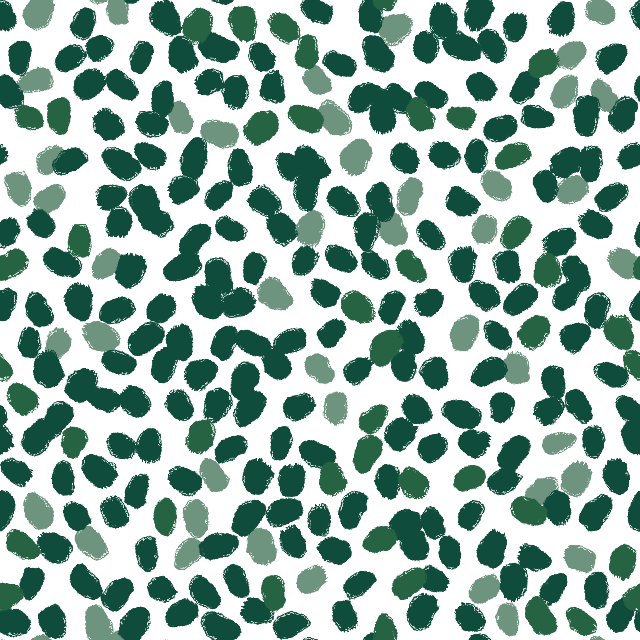
Write a Shadertoy shader that draws this pattern.

```glsl
// Scattered brush-dabbed ovals in three greens on white, tiling seamlessly.
// A jittered, staggered lattice places one dab per cell; each dab is a bent
// superellipse with a rough rim, dry streaks at one end and thin scratches.

const vec2 GRID = vec2(16.0, 18.0);   // columns and rows; the row count is even

vec4 hash4(vec2 p) {
    vec4 h = fract(p.xyxy * vec4(0.1031, 0.1030, 0.0973, 0.1099));
    h += dot(h, h.wzxy + 33.33);
    return fract((h.xxyz + h.yzzw) * h.zywx);
}

float valueNoise(vec2 p) {
    vec2 i = floor(p), f = fract(p);
    f = f * f * (3.0 - 2.0 * f);
    float low = mix(hash4(i).x, hash4(i + vec2(1, 0)).x, f.x);
    float high = mix(hash4(i + vec2(0, 1)).x, hash4(i + vec2(1, 1)).x, f.x);
    return mix(low, high, f.y);
}

// Coverage of one dab; q is relative to its centre, long axis along y.
float dab(vec2 q, vec4 rnd, float soft) {
    vec2 radius = vec2(0.0195, 0.0282) * mix(0.88, 1.1, rnd.x);
    radius *= vec2(mix(0.92, 1.08, rnd.y), mix(1.07, 0.93, rnd.y));
    vec2 seed = 40.0 + 160.0 * rnd.zw;

    // Bean bend, egg taper and rounded-oval outline
    vec2 s = q;
    s.x += (rnd.z - 0.5) * 9.0 * s.y * s.y;
    s.x *= 1.0 + (rnd.w - 0.5) * 0.4 * s.y / radius.y;
    vec2 u = pow(abs(s / radius) + 0.001, vec2(2.3));
    float k = pow(u.x + u.y, 1.0 / 2.3);
    float d = length(s) * (1.0 - 1.0 / k);

    // Uneven rim, with dry bristle streaks at the lower end
    float wobble = valueNoise(q * 95.0 + seed) - 0.5;
    float grain = valueNoise(q * 480.0 + seed) - 0.5;
    float streak = valueNoise(q * vec2(620.0, 70.0) + seed) - 0.35;
    float dryEnd = smoothstep(0.35, 0.9, -q.y / radius.y) * step(0.5, rnd.y);
    d += wobble * 0.0045 + grain * 0.0022 + dryEnd * max(streak, 0.0) * 0.007;

    // Broken scratches that follow the rim
    float patchy = smoothstep(0.58, 0.7, valueNoise(q * 75.0 + seed.yx));
    float line = abs(d + 0.0028 + grain * 0.0016);
    float scratch = patchy * (1.0 - smoothstep(0.0, 0.0004 + soft, line));
    return (1.0 - smoothstep(-soft, soft, d)) * (1.0 - 0.85 * scratch);
}

void mainImage(out vec4 fragColor, in vec2 fragCoord) {
    vec2 uv = fragCoord / iResolution.xy;
    float soft = max(0.0009, 0.6 / iResolution.y);
    vec3 cover = vec3(0.0);   // pale, dark and leaf-green layers

    for (int j = -1; j <= 1; j++) {
        float row = floor(uv.y * GRID.y) + float(j);
        float stagger = 0.5 * mod(row, 2.0);
        for (int i = -1; i <= 1; i++) {
            float column = floor(uv.x * GRID.x - stagger) + float(i);
            vec2 id = mod(vec2(column, row), GRID);
            vec4 place = hash4(id + 7.0);
            vec4 shape = hash4(id + 71.0);

            // Jitter within a disc
            float turn = 6.2832 * place.x;
            vec2 centre = (vec2(column + stagger, row) + 0.5) / GRID;
            centre += 0.018 * sqrt(place.y) * vec2(cos(turn), sin(turn));
            vec2 q = uv - centre;
            if (dot(q, q) > 0.0016) continue;

            // Lean to either side of upright, with some flipped end for end
            float lean = (place.z - 0.5) * 2.6 + 3.1416 * step(0.5, shape.z);
            float c = cos(lean), s = sin(lean);
            float ink = dab(mat2(c, -s, s, c) * q, shape, soft);

            vec3 layer = place.w < 0.13 ? vec3(1, 0, 0)
                       : place.w < 0.83 ? vec3(0, 1, 0) : vec3(0, 0, 1);
            cover = max(cover, ink * layer);
        }
    }

    // Pale dabs lie underneath, leaf-green ones on top
    vec3 color = vec3(1.0);
    color = mix(color, vec3(0.43, 0.58, 0.50), cover.x);
    color = mix(color, vec3(0.06, 0.30, 0.23), cover.y);
    color = mix(color, vec3(0.15, 0.39, 0.26), cover.z);
    fragColor = vec4(color, 1.0);
}
```
